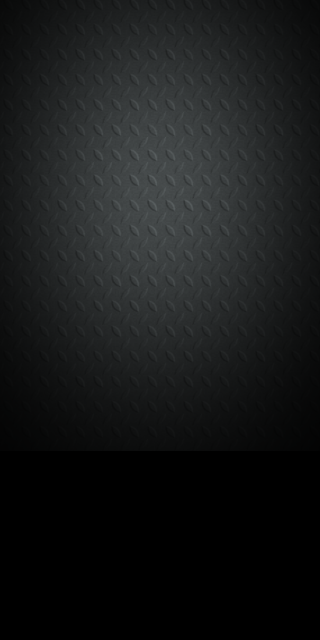
This texture is drawn by a Shadertoy shader. Its source:

```glsl
// Dark steel tread plate under a soft oval spotlight, above a plain black band.
// Two staggered lattices of pointed lugs, leaning opposite ways, form a height
// field; its slope toward the light gives the relief, with fine grain on top.

#define PITCH vec2(0.0563, 0.0786)      // lug spacing, canvas width = 1
#define LUG_ORIGIN vec2(0.3633, 1.2005) // centre of one main lug
#define LUG_SIZE vec2(0.0085, 0.0205)   // half width, half length
#define LUG_TILT 0.64                   // lean from vertical, radians
#define BEVEL 0.0035
#define RELIEF 0.34
#define LIGHT_DIR vec2(0.90, 0.43)
#define PLATE_BOTTOM 0.591
#define GLOW_CENTRE vec2(0.495, 1.414)
#define GLOW_RADIUS vec2(0.45, 0.62)
#define STEEL vec3(0.272, 0.290, 0.293)
#define GRAIN 0.09

float hash(vec2 p) {
    return fract(sin(dot(p, vec2(127.1, 311.7))) * 43758.5453);
}

float valueNoise(vec2 p) {
    vec2 i = floor(p), f = fract(p);
    f = f * f * (3.0 - 2.0 * f);
    float low = mix(hash(i), hash(i + vec2(1, 0)), f.x);
    float high = mix(hash(i + vec2(0, 1)), hash(i + vec2(1, 1)), f.x);
    return mix(low, high, f.y);
}

// Distance to a lens: the overlap of two discs
float lensDistance(vec2 p, vec2 halfSize) {
    float radius = dot(halfSize, halfSize) / (2.0 * halfSize.x);
    return length(vec2(abs(p.x) + radius - halfSize.x, p.y)) - radius;
}

// One lattice of bevelled lugs, each worn by a different amount
float lugLattice(vec2 p, float tilt, vec2 halfSize) {
    vec2 cell = floor(p / PITCH + 0.5);
    vec2 q = p - cell * PITCH;
    float c = cos(tilt), s = sin(tilt);
    q = vec2(c * q.x + s * q.y, c * q.y - s * q.x);
    float soft = max(BEVEL, 1.0 / iResolution.x);
    float wear = mix(0.75, 1.0, hash(cell));
    return wear * (1.0 - smoothstep(-soft, soft, lensDistance(q, halfSize)));
}

float plateHeight(vec2 p) {
    p -= LUG_ORIGIN;
    float mainLugs = lugLattice(p, LUG_TILT, LUG_SIZE);
    float crossLugs = lugLattice(p - 0.5 * PITCH, -LUG_TILT, LUG_SIZE * vec2(0.75, 1.0));
    return max(mainLugs, 0.8 * crossLugs);
}

void mainImage(out vec4 fragColor, in vec2 fragCoord) {
    vec2 p = fragCoord / iResolution.xy * vec2(1.0, 2.0);

    // Spotlight falling off to near black
    vec2 g = (p - GLOW_CENTRE) / GLOW_RADIUS;
    float glow = exp(-dot(g, g));

    // Lit and shaded flanks of the lugs
    vec2 reach = LIGHT_DIR * 0.0022;
    float slope = plateHeight(p - reach) - plateHeight(p + reach);
    float shade = 1.0 + RELIEF * slope + 0.04 * plateHeight(p);

    // Fine surface grain
    shade += GRAIN * (valueNoise(p * 230.0) - 0.5);

    // Plate ends in a black band
    float edge = 1.0 / iResolution.y;
    float plate = smoothstep(PLATE_BOTTOM - edge, PLATE_BOTTOM + edge, p.y);
    fragColor = vec4(STEEL * glow * shade * plate, 1.0);
}
```
